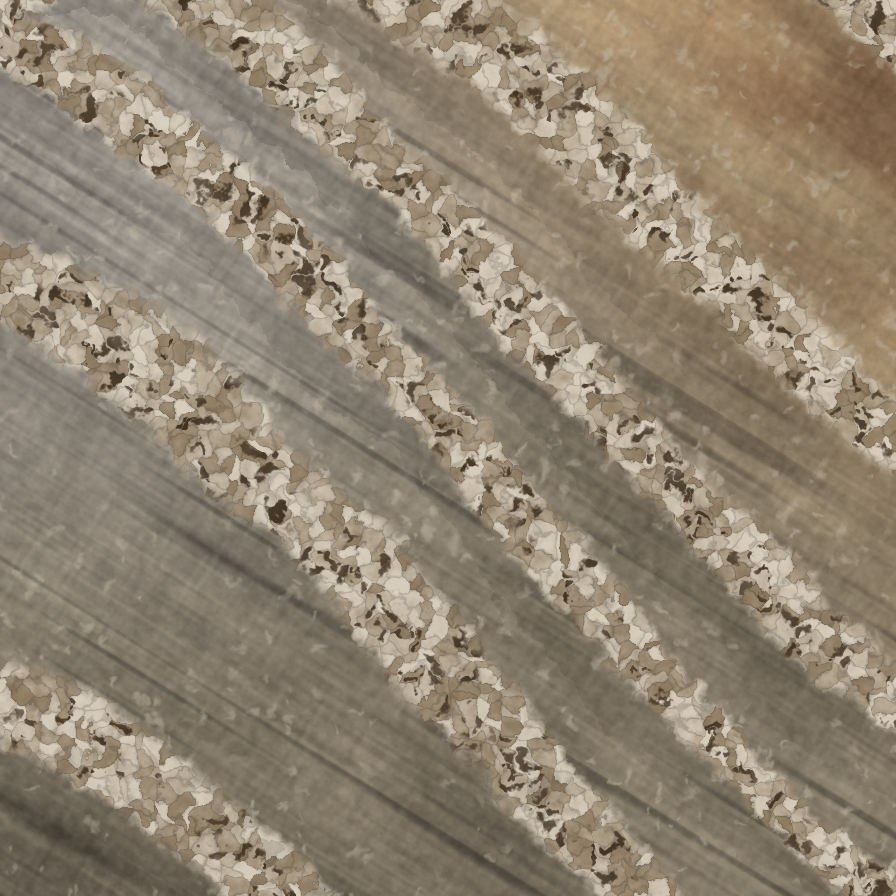
Reproduce this texture procedurally as a Shadertoy shader.

```glsl
// End grain of weathered wood: curved growth rings of pale, porous chips cross a
// grey-brown ground. Each ring is one shared curve, shifted and bent by its own
// constants; cells and noise add chips, pores, specks, streaks and scratches.

const int RINGS = 6;
// Per ring: depth below the top at the left side, bend at the left, half width
const vec3 RING[RINGS] = vec3[RINGS](
    vec3(0.765, 0.02, 0.052), vec3(0.315, 0.00, 0.055), vec3(0.045, 0.00, 0.037),
    vec3(-0.190, 0.10, 0.035), vec3(-0.485, 0.50, 0.040), vec3(-0.945, 0.00, 0.036));
const vec2 GRAIN_DIR = vec2(0.85, -0.53);
const float CHIP_CELLS = 62.0;
const float PORE_CELLS = 48.0;
const float SPECK_CELLS = 46.0;

const vec3 OLIVE = vec3(0.51, 0.47, 0.40);
const vec3 COOL_GREY = vec3(0.60, 0.575, 0.54);
const vec3 WARM_TAN = vec3(0.67, 0.575, 0.44);
const vec3 STAIN = vec3(0.50, 0.37, 0.26);
const vec3 SPECK = vec3(0.77, 0.73, 0.66);
const vec3 CHIP_DARK = vec3(0.55, 0.475, 0.37);
const vec3 CHIP_LIGHT = vec3(0.87, 0.83, 0.76);
const vec3 PORE = vec3(0.23, 0.175, 0.11);

vec2 hash2(vec2 p) {
    vec3 q = fract(p.xyx * vec3(0.1031, 0.1030, 0.0973));
    q += dot(q, q.yzx + 33.33);
    return fract((q.xx + q.yz) * q.zy);
}

float noise(vec2 p) {
    vec2 i = floor(p), f = fract(p);
    f = f * f * (3.0 - 2.0 * f);
    float low = mix(hash2(i).x, hash2(i + vec2(1, 0)).x, f.x);
    float high = mix(hash2(i + vec2(0, 1)).x, hash2(i + 1.0).x, f.x);
    return mix(low, high, f.y);
}

float fbm(vec2 p) {
    float sum = 0.0, amp = 0.5;
    for (int i = 0; i < 4; i++) {
        sum += amp * noise(p);
        p = mat2(1.6, 1.2, -1.2, 1.6) * p + 7.3;
        amp *= 0.5;
    }
    return sum / 0.9375;
}

// Soft coverage of randomly sized spots; chance is the share of cells filled
float spots(vec2 p, float chance, float softness) {
    vec2 cell = floor(p);
    float cover = 0.0;
    for (int j = -1; j <= 1; j++)
    for (int i = -1; i <= 1; i++) {
        vec2 id = cell + vec2(i, j);
        vec2 pick = hash2(id + 91.7);
        float radius = mix(0.24, 0.52, pick.y);
        float spot = 1.0 - smoothstep(radius * (1.0 - softness), radius, length(p - id - hash2(id)));
        cover = max(cover, spot * smoothstep(-0.06, 0.06, chance - pick.x));
    }
    return cover;
}

// Voronoi chips: x = tone of the chip, y = distance to its border
vec2 chips(vec2 p) {
    vec2 cell = floor(p);
    float nearest = 9.0, second = 9.0, tone = 0.0;
    for (int j = -1; j <= 1; j++)
    for (int i = -1; i <= 1; i++) {
        vec2 id = cell + vec2(i, j);
        float d = length(p - id - hash2(id + 17.0));
        second = min(second, max(d, nearest));
        if (d < nearest) { nearest = d; tone = hash2(id + 53.0).y; }
    }
    return vec2(tone, second - nearest);
}

// Signed distance from the nearest ring in half widths, positive to the upper right
float ringOffset(vec2 uv) {
    float x = uv.x, left = 1.0 - x, best = 99.0;
    float drop = x * (0.385 + x * (1.35 - 0.765 * x));
    float slope = 0.385 + x * (2.7 - 2.295 * x);
    for (int i = 0; i < RINGS; i++) {
        float depth = RING[i].x + drop + RING[i].y * left * left * left;
        float halfWidth = RING[i].z * mix(1.08, 0.8, x * step(float(i), 2.5));
        halfWidth *= 0.8 + 0.4 * noise(vec2(x * 9.0, float(i) * 5.0));
        float h = (depth - 1.0 + uv.y) / sqrt(1.0 + slope * slope) / halfWidth;
        if (abs(h) < abs(best)) best = h;
    }
    return best;
}

void mainImage(out vec4 fragColor, in vec2 fragCoord) {
    vec2 uv = fragCoord / iResolution.xy;
    vec2 rough = vec2(fbm(uv * 55.0), fbm(uv * 55.0 + 40.0)) - 0.5;
    vec2 grain = vec2(dot(uv, GRAIN_DIR), dot(uv, vec2(-GRAIN_DIR.y, GRAIN_DIR.x)));
    float h = ringOffset(uv + rough * 0.026);
    float band = 1.0 - smoothstep(0.7, 1.12, abs(h));
    float fringe = smoothstep(-1.0, 0.5, h) * exp(-0.75 * max(h, 0.0));

    // Ground: broad tints, shade below each ring, cloudy wear
    float warm = smoothstep(1.05, 1.8, uv.x + uv.y);
    float cool = 1.0 - smoothstep(0.05, 0.85, length(uv - vec2(0.1, 0.88)));
    vec3 color = mix(mix(OLIVE, COOL_GREY, cool), WARM_TAN, warm);
    float stain = exp(-22.0 * dot(uv - vec2(0.97, 0.88), uv - vec2(0.97, 0.88)));
    color = mix(color, STAIN, 0.75 * stain * smoothstep(0.25, 0.65, fbm(grain * vec2(5.0, 14.0))));
    color *= 0.86 + 0.28 * fbm(uv * 7.0);
    color *= 1.0 - 0.13 * exp(-0.8 * abs(h + 1.5)) - 0.12 * (1.0 - smoothstep(0.0, 0.5, length(uv)));

    // Fine streaks along the grain, faint cross rays and dark scratches
    float streak = noise(grain * vec2(6.0, 120.0)) + noise(grain * vec2(11.0, 230.0)) - 1.0;
    float rays = noise(grain * vec2(190.0, 14.0)) - 0.5;
    float scratch = smoothstep(0.72, 0.95, noise(grain * vec2(2.6, 75.0) + 3.0));
    color *= 1.0 + 0.12 * streak * (1.0 - 0.6 * warm) + 0.07 * rays;
    color *= 1.0 - 0.27 * scratch * (1.0 - 0.8 * warm);
    color += 0.11 * (fbm(uv * 120.0) - 0.5);

    // Pale blurred specks, thickest on the upper side of a ring
    float speck = spots(uv * SPECK_CELLS + rough * 1.5, 0.2 + 0.45 * fringe + 0.1 * warm, 0.9);
    color = mix(color, SPECK, speck * (0.38 + 0.3 * fringe));

    // Rings: chips with shaded borders, then dark pores
    vec2 chip = chips(uv * CHIP_CELLS + rough * 1.6);
    float tone = mix(chip.x, fbm(uv * 95.0), 0.35);
    vec3 chipColor = mix(CHIP_DARK, CHIP_LIGHT, smoothstep(0.08, 0.85, tone));
    chipColor *= 0.84 + 0.16 * smoothstep(0.0, 0.25, chip.y);
    color = mix(color, chipColor, band * 0.92);
    float poreChance = 0.55 * exp(-2.2 * (h + 0.15) * (h + 0.15));
    float pore = spots(uv * PORE_CELLS + rough * 2.2, poreChance, 0.55);
    color = mix(color, PORE, pore * band * (0.65 + 0.3 * noise(uv * 40.0)));

    fragColor = vec4(clamp(color, 0.0, 1.0), 1.0);
}
```
